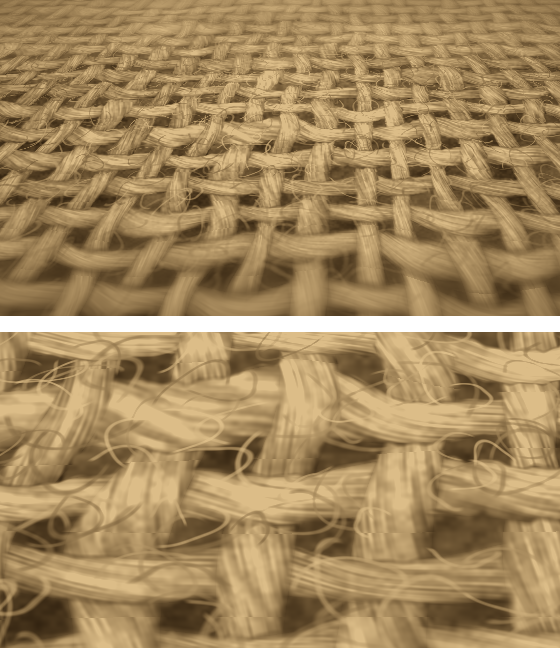
Top: the whole. Bottom: its middle third, enlarged.
A WebGL 2 fragment shader for this texture:

```glsl
#version 300 es
precision highp float;
uniform vec2 u_resolution;
out vec4 fragColor;

float hash(vec2 p) {
    return fract(sin(dot(p, vec2(127.1, 311.7))) * 43758.5453);
}

float noise(vec2 p) {
    vec2 i = floor(p), f = fract(p);
    f = f * f * (3.0 - 2.0 * f);
    return mix(mix(hash(i), hash(i + vec2(1, 0)), f.x),
               mix(hash(i + vec2(0, 1)), hash(i + vec2(1, 1)), f.x), f.y);
}

// One family of twisted yarns: returns coverage, height and tone
vec3 yarn(float across, float along, float halfWidth, float blur, float side) {
    float id = round(across);
    float width = halfWidth * (0.78 + 0.45 * noise(vec2(along * 0.9, id * 7.3 + side * 31.0)));
    float t = (across - id) / width;
    float frayed = abs(t) + (1.0 - blur) * 0.3 * (noise(vec2(along * 9.0, across * 6.0)) - 0.5);
    float cover = 1.0 - smoothstep(0.85 - 0.5 * blur, 1.12 + 0.4 * blur, frayed);
    float bulge = sqrt(max(0.0, 1.0 - t * t));
    float lift = side * cos(3.14159 * (along + id));

    // Plied strands wind around the yarn, with finer fibres between them
    float strands = noise(vec2(t * 3.0 + along * 4.0, along * 1.3 + id * 5.0)) - 0.5;
    float fibres = noise(vec2(t * 9.0 + along * 7.0, along * 2.5 + id * 9.0)) - 0.5;
    float tone = 0.34 + 0.42 * bulge + 0.11 * lift + 0.1 * clamp(t, -1.0, 1.0) * side;
    tone += (0.3 * strands + 0.38 * fibres) * (1.0 - 0.75 * blur);
    tone += 0.16 * (hash(vec2(id, side)) - 0.5);
    return vec3(cover, 0.5 * bulge + 0.6 * lift, tone);
}

// Loose curled hairs: partial arcs scattered over rotated grids
float hairTone(float tone, vec2 cloth, float blur) {
    for (int k = 0; k < 14; k++) {
        float layer = float(k);
        float a = layer * 2.4;
        vec2 g = mat2(cos(a), sin(a), -sin(a), cos(a)) * cloth * (0.45 + 0.03 * layer) + layer * 3.7;
        vec2 cell = floor(g) + layer * 17.0;
        float seed = hash(cell);
        vec2 d = fract(g) - 0.5 - 0.16 * (vec2(hash(cell + 3.1), hash(cell + 8.7)) - 0.5);
        d.y *= 1.0 + seed;
        float radius = 0.2 + 0.18 * hash(cell + 5.3);
        float bend = 0.03 * sin(3.0 * atan(d.y, d.x) + 6.28 * seed);
        float line = abs(length(d) - radius - bend);
        float arc = smoothstep(-0.1, 0.15, dot(normalize(d + 1e-4), vec2(cos(seed * 40.0), sin(seed * 40.0))));
        float ink = arc * (1.0 - smoothstep(0.005, 0.026 + 0.05 * blur, line));
        float strength = 0.62 * (1.0 - 0.85 * blur) * step(0.3, seed);
        tone = mix(tone, 0.42 + 0.55 * hash(cell + 1.9), ink * strength);
    }
    return tone;
}

void main() {
    vec2 p = gl_FragCoord.xy / u_resolution.y;
    float aspect = u_resolution.x / u_resolution.y;

    // Cloth plane receding to a horizon above the canvas
    float depth = 1.55 - p.y;
    vec2 cloth = vec2(8.2 * (p.x - 0.641 * aspect), 13.3) / depth;
    cloth.y -= 8.8;
    vec2 weave = cloth;
    weave.x += 0.5 * (noise(cloth * vec2(0.8, 0.6) + 4.0) - 0.5);
    weave.y += 0.75 * (noise(cloth * vec2(0.45, 0.7) + 19.0) - 0.5);
    weave.y += 0.07 * cos(3.14159 * (weave.x + round(weave.y)));

    // Focus falls off to the front and the back
    float blur = max(smoothstep(0.55, 0.0, p.y), smoothstep(0.72, 1.05, p.y));
    float far = smoothstep(0.55, 1.0, p.y);

    vec3 weft = yarn(weave.y, weave.x, 0.31 + 0.12 * far, blur, 1.0);
    vec3 warp = yarn(weave.x, weave.y, 0.27 + 0.07 * far, blur, -1.0);

    // Shadowed gaps, then the two yarn families passing over and under
    float tone = 0.02 + 0.38 * noise(cloth * vec2(1.1, 1.6)) + 0.2 * far;
    tone = mix(tone, weft.z, weft.x);
    float over = smoothstep(-0.25, 0.25, warp.y - weft.y);
    tone = mix(tone, warp.z, warp.x * mix(1.0, over, weft.x));
    tone = hairTone(tone, cloth, blur);

    // Matted fuzz, distant haze and uneven light
    float fuzz = noise(p * vec2(60.0, 95.0)) + noise(p * vec2(130.0, 170.0)) - 1.0;
    tone += 0.13 * fuzz * (1.0 - blur);
    tone = mix(tone, 0.68, 0.55 * smoothstep(0.72, 1.05, p.y));
    tone += 0.09 + 0.14 * (noise(cloth * 0.35 + 11.0) - 0.5);
    vec2 corner = vec2(p.x / aspect - 0.53, p.y - 0.58);
    tone *= 1.1 - 0.75 * dot(corner, corner);
    tone = clamp(tone, -0.08, 1.1);

    vec3 shadow = vec3(0.17, 0.115, 0.05);
    vec3 straw = vec3(0.80, 0.68, 0.48);
    vec3 color = mix(shadow, straw, tone) - tone * (1.0 - tone) * vec3(0.0, 0.05, 0.1);
    fragColor = vec4(color, 1.0);
}
```
